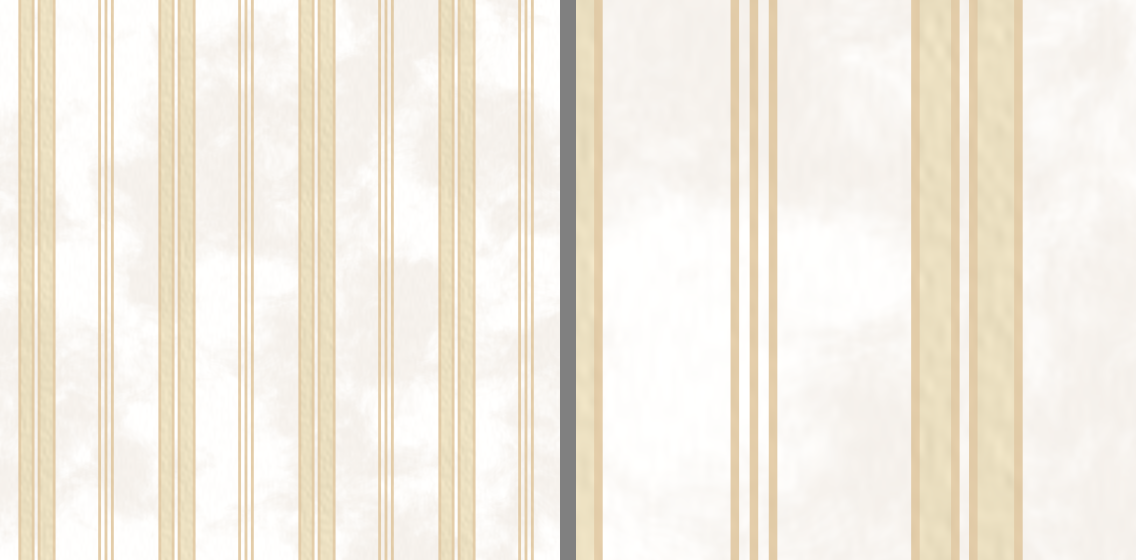
Left, the full canvas; right, a detail of the centre.
This pattern is drawn by a three.js fragment shader. Its source:

```glsl
varying vec2 vUv;

const float REPEATS = 4.0;

// Stripe layout, as fractions of one repeat
const float BAND_A_CENTRE = 0.189;
const float BAND_A_HALF = 0.0475;
const float BAND_B_CENTRE = 0.333;
const float BAND_B_HALF = 0.0537;
const float TRIO_CENTRE = 0.757;
const float TRIO_SPACING = 0.0455;
const float LINE_HALF = 0.0102;

const vec3 PAPER_LIGHT = vec3(1.0, 0.997, 0.992);
const vec3 PAPER_CREAM = vec3(0.963, 0.946, 0.926);
const vec3 BAND_COLOUR = vec3(0.922, 0.876, 0.755);
const vec3 LINE_COLOUR = vec3(0.888, 0.800, 0.660);

// Noise cells across and up the canvas: whole numbers, so it wraps
const vec2 MOTTLE_CELLS = vec2(7.0, 8.0);
const vec2 WARP_CELLS = vec2(16.0);
const vec2 FIBRE_CELLS = vec2(240.0, 90.0);
const vec2 RELIEF_CELLS = vec2(170.0, 110.0);
const vec2 RELIEF_SHIFT = vec2(0.002, 0.0015);
const float WARP_AMOUNT = 0.035;
const float FIBRE_AMOUNT = 0.014;
const float RELIEF_AMOUNT = 0.035;
const float BAND_WEAR = 0.012;

float hash(vec2 cell, float seed) {
  vec3 p = fract(vec3(cell.xyx + seed * 17.3) * vec3(0.1031, 0.1030, 0.0973));
  p += dot(p, p.yzx + 33.33);
  return fract((p.x + p.y) * p.z);
}

// Value noise that wraps at the canvas edges
float tileNoise(vec2 uv, vec2 cells, float seed) {
  vec2 p = uv * cells;
  vec2 f = fract(p);
  vec2 a = mod(floor(p), cells);
  vec2 b = mod(a + 1.0, cells);
  f = f * f * (3.0 - 2.0 * f);
  return mix(mix(hash(a, seed), hash(vec2(b.x, a.y), seed), f.x),
             mix(hash(vec2(a.x, b.y), seed), hash(b, seed), f.x), f.y);
}

float tileFbm(vec2 uv, vec2 cells, float seed) {
  float sum = 0.0;
  float total = 0.0;
  float weight = 1.0;
  for (int i = 0; i < 6; i++) {
    sum += weight * tileNoise(uv, cells, seed + float(i));
    total += weight;
    weight *= 0.64;
    cells *= 2.0;
  }
  return sum / total;
}

// Antialiased coverage of a signed distance
float coverage(float d, float pixel) {
  return clamp(0.5 - d / pixel, 0.0, 1.0);
}

void main() {
  float x = fract(vUv.x * REPEATS);
  float pixel = max(fwidth(vUv.x) * REPEATS, 0.0001);

  // Cloudy paper with ragged patches and fine fibres
  vec2 warp = vec2(tileNoise(vUv, WARP_CELLS, 11.0), tileNoise(vUv, WARP_CELLS, 12.0)) - 0.5;
  float cloud = tileFbm(vUv + warp * WARP_AMOUNT, MOTTLE_CELLS, 1.0);
  float mottle = smoothstep(0.36, 0.63, cloud);
  float fibre = tileNoise(vUv, FIBRE_CELLS, 21.0) - 0.5;
  vec3 colour = mix(PAPER_CREAM, PAPER_LIGHT, mottle) + fibre * FIBRE_AMOUNT;

  // Embossed surface of the printed stripes
  float relief = tileNoise(vUv + RELIEF_SHIFT, RELIEF_CELLS, 31.0)
               - tileNoise(vUv - RELIEF_SHIFT, RELIEF_CELLS, 31.0);
  float shade = relief * RELIEF_AMOUNT + (mottle - 0.5) * BAND_WEAR;

  // Two broad bands, each with a border line on both sides
  float bandA = abs(x - BAND_A_CENTRE) - BAND_A_HALF;
  float bandB = abs(x - BAND_B_CENTRE) - BAND_B_HALF;
  float lineDistance = min(abs(bandA), abs(bandB));

  // Three thin lines
  for (int i = -1; i <= 1; i++) {
    lineDistance = min(lineDistance, abs(x - TRIO_CENTRE - float(i) * TRIO_SPACING));
  }

  colour = mix(colour, BAND_COLOUR + shade, coverage(min(bandA, bandB), pixel));
  colour = mix(colour, LINE_COLOUR + shade * 0.5, coverage(lineDistance - LINE_HALF, pixel));

  gl_FragColor = vec4(clamp(colour, 0.0, 1.0), 1.0);
}
```
